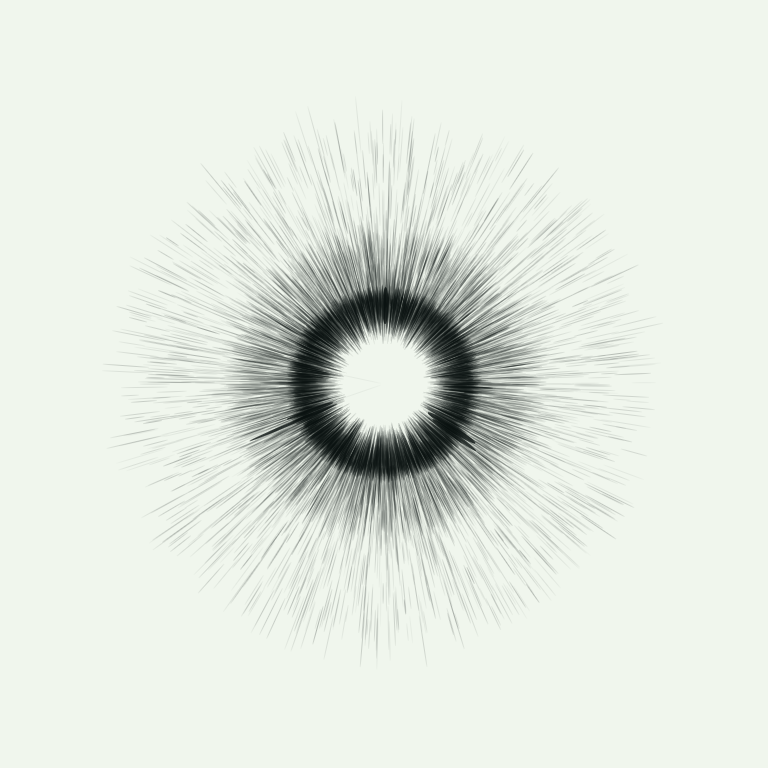
Give the GLSL for this background, as a WebGL 2 fragment shader.

```glsl
#version 300 es
precision highp float;
// A dark iris of fine radial ink strokes on pale paper, with an empty pupil.
// Each layer divides the circle into angular cells holding one random stroke;
// a dense ring, a softer halo and sparse outer rays are multiplied together.

uniform vec2 u_resolution;
out vec4 outColor;

const float TAU = 6.2831853;
const vec3 PAPER = vec3(0.941, 0.965, 0.929);
const vec3 INK = vec3(0.035, 0.065, 0.060);

// Range of stroke radii, then range of stroke half lengths or outer ends
const vec4 RING = vec4(0.050, 0.110, 0.106, 0.129);
const vec4 HALO = vec4(0.094, 0.186, 0.012, 0.036);
const vec4 RAYS = vec4(0.175, 0.340, 0.010, 0.038);
const int RING_LAYERS = 34;
const int HALO_LAYERS = 36;
const int RAY_LAYERS = 20;

// Bold strokes: angle in degrees, start radius, end radius, width
const int ACCENT_COUNT = 9;
const vec4 ACCENTS[ACCENT_COUNT] = vec4[](
    vec4(89.0, 0.078, 0.126, 0.0080), vec4(88.6, 0.100, 0.290, 0.0014),
    vec4(-33.0, 0.068, 0.142, 0.0085), vec4(-36.0, 0.078, 0.148, 0.0060),
    vec4(203.0, 0.066, 0.190, 0.0040), vec4(-2.2, 0.076, 0.142, 0.0028),
    vec4(200.0, 0.070, 0.135, 0.0050), vec4(168.0, 0.004, 0.072, 0.0005),
    vec4(199.0, 0.004, 0.062, 0.0005));

vec4 hash4(vec2 p) {
    vec4 q = fract(p.xyxy * vec4(0.1031, 0.1030, 0.0973, 0.1099));
    q += dot(q, q.wzxy + 33.33);
    return fract((q.xxyz + q.yzzw) * q.zywx);
}

// Coverage of a radial spindle, at an offset across its axis
float spindle(float across, float r, float start, float end, float width, float pixel) {
    float t = clamp((r - start) / (end - start), 0.0, 1.0);
    float w = width * sqrt(4.0 * t * (1.0 - t));
    float soft = max(w, pixel);
    float edge = clamp((0.5 * soft - abs(across)) / pixel + 0.5, 0.0, 1.0);
    return edge * w / soft;
}

// Share of paper left visible by one layer of random strokes
float strokeLayer(float turn, float r, float count, float seed, vec4 span,
                  bool isRing, float width, float alpha, float pixel) {
    float x = turn * count;
    vec4 h = hash4(vec2(floor(x) + 1.7, seed * 7.31 + 3.1));
    float across = (fract(x) - mix(0.2, 0.8, h.x)) * TAU * r / count;
    float size = mix(span.z, span.w, h.z);
    float middle = mix(span.x, span.y, pow(h.y, 1.4));
    float start = isRing ? mix(span.x, span.y, pow(h.y, 0.6)) : middle - size;
    float end = isRing ? max(size, start + 0.008) : middle + size;
    float w = width * mix(0.6, 1.4, h.w);
    return 1.0 - alpha * mix(0.5, 1.5, fract(h.w * 17.0))
        * spindle(across, r, start, end, w, pixel);
}

void main() {
    float side = min(u_resolution.x, u_resolution.y);
    float pixel = 1.0 / side;
    vec2 p = (gl_FragCoord.xy - 0.5 * u_resolution) / side;
    float r = length(p);
    float angle = atan(p.y, p.x + 1e-7);
    float turn = fract(angle / TAU + 1.0);
    float paperLeft = 1.0;

    // Uneven ink around the circle, darker at left and below
    float weight = 1.0 - 0.08 * cos(angle) - 0.06 * sin(angle)
        + 0.07 * sin(5.0 * angle + 0.6) + 0.05 * sin(11.0 * angle);

    // Dense ring around the pupil
    for (int i = 0; i < RING_LAYERS; i++) {
        float k = float(i);
        paperLeft *= strokeLayer(fract(turn + k * 0.137), r, 105.0 + k, k,
            RING, true, 0.0010, 0.40 * weight, pixel);
    }

    // Soft halo of shorter strokes
    for (int i = 0; i < HALO_LAYERS; i++) {
        float k = float(i);
        paperLeft *= strokeLayer(fract(turn + k * 0.219), r, 115.0 + k, k + 40.0,
            HALO, false, 0.0009, 0.27, pixel);
    }

    // Sparse outer rays
    for (int i = 0; i < RAY_LAYERS; i++) {
        float k = float(i);
        paperLeft *= strokeLayer(fract(turn + k * 0.173), r, 84.0 + k, k + 80.0,
            RAYS, false, 0.0008, 0.21, pixel);
    }

    // Bold accents, thinner ones fainter
    for (int i = 0; i < ACCENT_COUNT; i++) {
        vec4 a = ACCENTS[i];
        float theta = radians(a.x);
        vec2 axis = vec2(cos(theta), sin(theta));
        float across = dot(p, vec2(-axis.y, axis.x));
        float strength = min(0.75, a.w * 250.0);
        paperLeft *= 1.0 - strength * spindle(across, dot(p, axis), a.y, a.z, a.w, pixel);
    }

    outColor = vec4(mix(INK, PAPER, paperLeft), 1.0);
}
```
